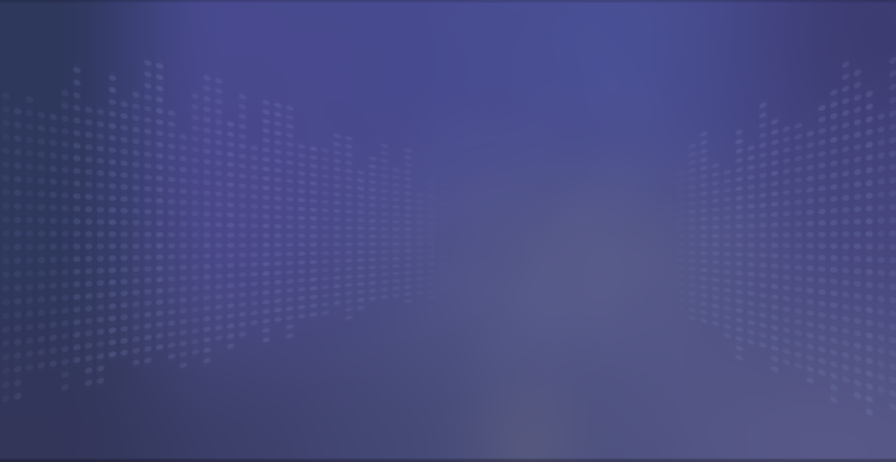
Give the GLSL for this background, as a Shadertoy shader.

```glsl
// Dusky indigo backdrop with two receding walls of small lit dashes.
// Soft elliptical glows tint a vertical gradient; each wall repeats dashes in
// columns of ragged height, whose rows converge on a shared horizon.

#define COLUMN_PITCH 0.0132
#define LEFT_WALL_END 0.52
#define RIGHT_WALL_START 0.738
#define HORIZON 0.48
#define DOT_STRENGTH 0.35
#define DOT_SIZE vec2(0.31, 0.24)
#define COLUMN_WASH 0.12
#define HAZE_AMOUNT 0.016
#define DOT_COLOR vec3(0.43, 0.46, 0.68)

float hash(float n) {
    return fract(sin(n * 127.1 + 3.7) * 4375.85);
}

vec2 gradientAt(vec2 cell) {
    float angle = 6.2832 * hash(dot(cell, vec2(1.0, 57.0)));
    return vec2(cos(angle), sin(angle));
}

float gradientNoise(vec2 p) {
    vec2 i = floor(p), f = fract(p);
    vec2 u = f * f * f * (f * (f * 6.0 - 15.0) + 10.0);
    vec2 e = vec2(1.0, 0.0);
    float low = mix(dot(gradientAt(i), f),
                    dot(gradientAt(i + e.xy), f - e.xy), u.x);
    float high = mix(dot(gradientAt(i + e.yx), f - e.yx),
                     dot(gradientAt(i + e.xx), f - e.xx), u.x);
    return mix(low, high, u.y);
}

// Soft elliptical falloff, 1 at the centre
float glow(vec2 uv, vec2 center, vec2 radius) {
    vec2 d = (uv - center) / radius;
    return exp(-dot(d, d));
}

vec3 backdrop(vec2 uv) {
    vec3 color = mix(vec3(0.29, 0.31, 0.49), vec3(0.28, 0.29, 0.56),
                     smoothstep(0.05, 0.70, uv.y));
    // Broad tints
    color = mix(color, vec3(0.22, 0.23, 0.39), 0.95 * glow(uv, vec2(0.12, 0.0), vec2(0.32, 0.34)));
    color = mix(color, vec3(0.29, 0.27, 0.54), 0.75 * glow(uv, vec2(0.27, 0.56), vec2(0.14, 0.30)));
    color = mix(color, vec3(0.345, 0.36, 0.54), 0.95 * glow(uv, vec2(0.67, 0.42), vec2(0.20, 0.27)));
    color = mix(color, vec3(0.29, 0.32, 0.59), 0.80 * glow(uv, vec2(0.70, 0.90), vec2(0.17, 0.22)));
    // Right side: dark upper corner, pale lower corner
    color = mix(color, vec3(0.235, 0.23, 0.44), 0.95 * glow(uv, vec2(0.98, 0.92), vec2(0.15, 0.42)));
    color = mix(color, vec3(0.28, 0.27, 0.48), 0.60 * glow(uv, vec2(1.02, 0.50), vec2(0.17, 0.25)));
    color = mix(color, vec3(0.35, 0.35, 0.54), 0.85 * glow(uv, vec2(0.93, 0.02), vec2(0.22, 0.26)));
    // Faint warm light at the foot
    color = mix(color, vec3(0.37, 0.37, 0.50), 0.50 * glow(uv, vec2(0.59, 0.03), vec2(0.06, 0.14)));
    // Dark left margin
    vec3 margin = mix(vec3(0.20, 0.21, 0.35), vec3(0.18, 0.215, 0.36), smoothstep(0.0, 0.5, uv.y));
    return mix(color, margin, 1.0 - smoothstep(0.05, 0.25, uv.x));
}

// Dash coverage; ends holds the far and near x of a wall, and every span
// holds a value at the far end and one at the near end
float wallDots(vec2 uv, vec2 ends, vec2 rowPitch, vec2 riseSpan, vec2 fallSpan) {
    float columnId = floor(uv.x / COLUMN_PITCH);
    float columnX = (columnId + 0.5) * COLUMN_PITCH;
    float nearness = (uv.x - ends.x) / (ends.y - ends.x);
    float columnNearness = (columnX - ends.x) / (ends.y - ends.x);
    float pitch = mix(rowPitch.x, rowPitch.y, nearness);
    float columnPitch = mix(rowPitch.x, rowPitch.y, columnNearness);
    float row = (uv.y - HORIZON) / pitch;
    float rowId = floor(row);
    vec2 local = vec2(fract(uv.x / COLUMN_PITCH), fract(row)) - 0.5;

    // Rounded dash in cell units with a soft, resolution-aware edge
    float dist = length(local / DOT_SIZE) - 1.0;
    float pixelInCell = 1.0 / (iResolution.y * pitch);
    float soft = clamp(pixelInCell / DOT_SIZE.y, 0.35, 0.8);
    float dash = 1.0 - smoothstep(-soft, soft, dist);
    float strip = 1.0 - smoothstep(0.18, 0.42, abs(local.x));

    // Ragged column ends, whole dashes only
    float rise = min(mix(riseSpan.x, riseSpan.y, columnNearness), 0.44);
    float fall = min(mix(fallSpan.x, fallSpan.y, columnNearness), 0.39);
    rise *= mix(0.58, 1.0, hash(columnId + 5.0));
    fall *= mix(0.76, 1.0, hash(columnId + 91.0));
    float height = (rowId + 0.5) * columnPitch;
    float inside = step(-fall, height) * step(height, rise);

    float brightness = mix(0.65, 1.0, hash(columnId * 1.7 + 40.0));
    brightness *= mix(0.8, 1.0, hash(columnId * 3.1 + rowId * 17.3));
    float coverage = max(dash, COLUMN_WASH * strip);
    return coverage * inside * brightness * smoothstep(0.0, 0.2, nearness);
}

void mainImage(out vec4 fragColor, in vec2 fragCoord) {
    vec2 uv = fragCoord / iResolution.xy;
    vec3 color = backdrop(uv);

    // Cloudy haze
    vec2 p = uv * vec2(iResolution.x / iResolution.y, 1.0);
    float haze = gradientNoise(p * 4.0) + 0.5 * gradientNoise(p * 9.0 + 20.0);
    color += HAZE_AMOUNT * haze * glow(uv, vec2(0.62, 0.55), vec2(0.28, 0.45));

    // Dotted walls
    float dots = uv.x < 0.6
        ? wallDots(uv, vec2(LEFT_WALL_END, 0.0), vec2(0.0135, 0.030), vec2(0.15, 0.56), vec2(0.11, 0.40))
        : wallDots(uv, vec2(RIGHT_WALL_START, 1.0), vec2(0.016, 0.029), vec2(0.20, 0.45), vec2(0.19, 0.42));
    float sideFade = mix(0.55, 1.0, smoothstep(0.0, 0.16, uv.x));
    color = mix(color, DOT_COLOR, DOT_STRENGTH * sideFade * dots);

    // Thin dark rims at the foot and head
    float rim = 1.0 - smoothstep(0.003, 0.010, uv.y);
    rim += 0.5 * smoothstep(0.992, 0.998, uv.y);
    color *= 1.0 - 0.28 * rim;

    fragColor = vec4(color, 1.0);
}
```
